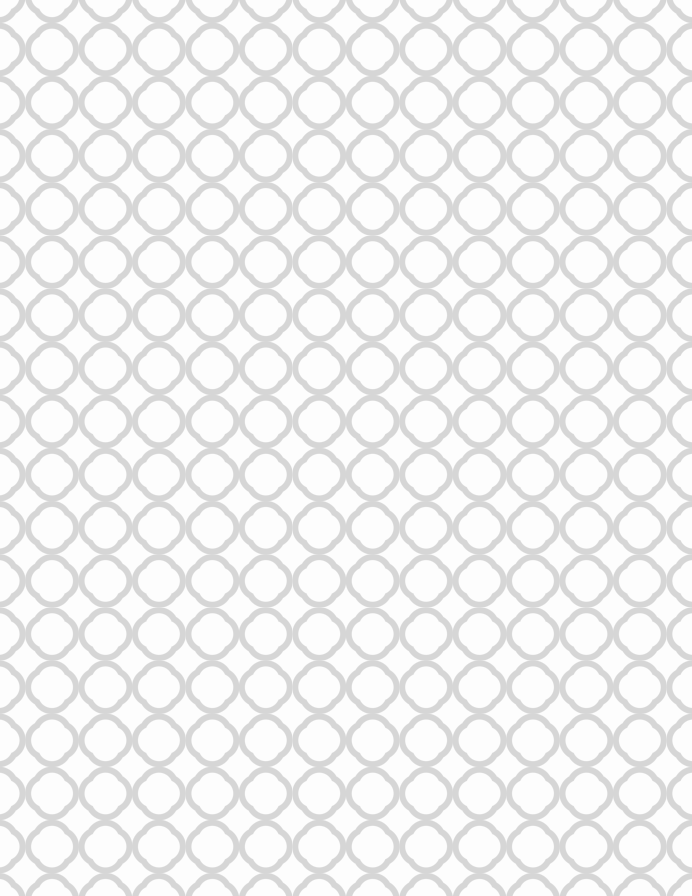
Reproduce this pattern procedurally as a Shadertoy shader.

```glsl
// Quatrefoil trellis: a square grid of grey four-lobed rings on near-white.
// Each cell is folded onto a single lobe, whose circular outline is stroked;
// neighbouring rings just overlap where their lobes meet.

// Signed distance to the stroked outline of a quatrefoil centred at the origin
float quatrefoilRing(vec2 p, float lobeOffset, float lobeRadius, float lineWidth) {
    p = abs(p);
    if (p.y > p.x) p = p.yx;
    float outline = length(p - vec2(lobeOffset, 0.0)) - lobeRadius;
    return abs(outline) - 0.5 * lineWidth;
}

void mainImage(out vec4 fragColor, in vec2 fragCoord) {
    // Repeats across and down the canvas
    vec2 repeats = vec2(12.95, 16.86);
    vec2 grid = fragCoord / iResolution.xy * repeats;

    // Local coordinates, one unit per cell, centred on each ring
    vec2 cell = fract(grid - vec2(0.974, 0.929) + 0.5) - 0.5;
    float ring = quatrefoilRing(cell, 0.132, 0.317, 0.115);

    // Edge smoothing about one pixel wide
    float pixel = repeats.y / iResolution.y;
    float ink = 1.0 - smoothstep(-0.75 * pixel, 0.75 * pixel, ring);

    vec3 paper = vec3(0.993);
    vec3 grey = vec3(0.84);
    fragColor = vec4(mix(paper, grey, ink), 1.0);
}
```
